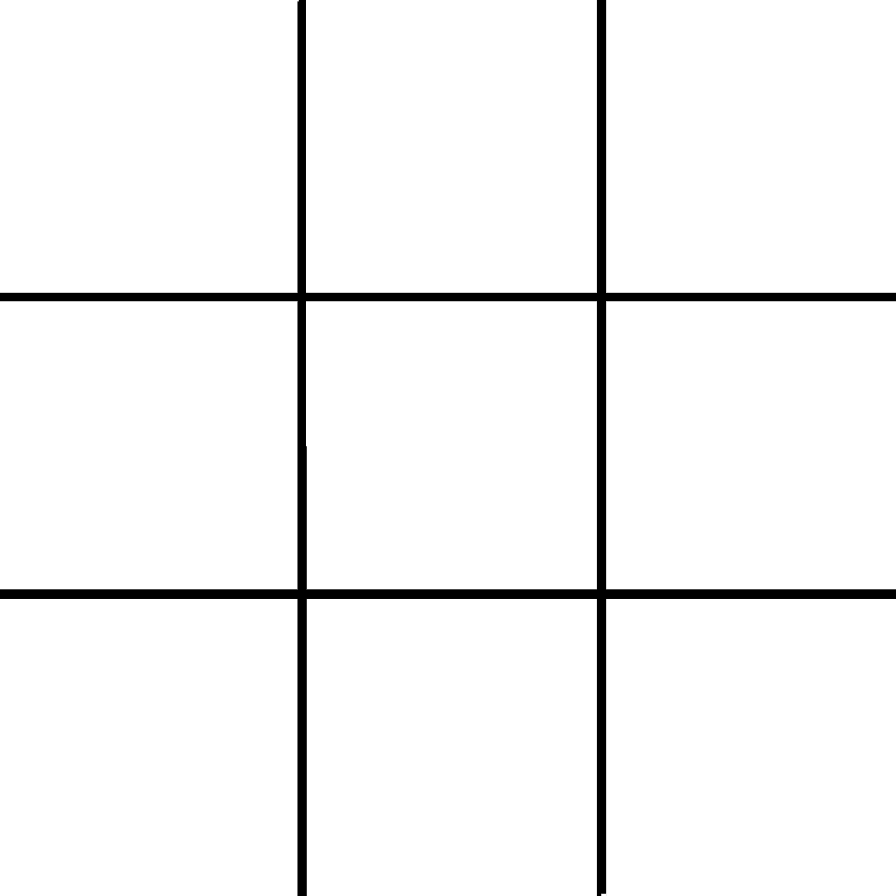
A Shadertoy shader for this pattern:

```glsl
// Three by three grid of white cells divided by slightly uneven black ruled lines.

// Antialiased coverage of a signed distance, with the pixel size in canvas units
float coverage(float dist, float pixel) {
    return clamp(0.5 - dist / pixel, 0.0, 1.0);
}

// Signed distance to an axis-aligned bar
float bar(vec2 p, vec2 center, vec2 halfSize) {
    vec2 d = abs(p - center) - halfSize;
    return max(d.x, d.y);
}

void mainImage(out vec4 fragColor, in vec2 fragCoord) {
    vec2 uv = fragCoord / iResolution.xy;
    float pixel = 1.0 / min(iResolution.x, iResolution.y);
    float ink = 0.0;

    for (int i = 0; i < 2; i++) {
        float k = float(i);

        // Horizontal rules: the lower one is a little heavier
        float across = abs(uv.y - (0.3369 + 0.3316 * k)) - (0.0054 - 0.0007 * k);

        // Vertical rules: the left one widens to the right below mid-height
        float widening = (1.0 - k) * coverage(uv.y - 0.502, pixel);
        float leftEdge = 0.332 + 0.3342 * k;
        float rightEdge = 0.3415 + 0.335 * k + 0.0009 * widening;
        float down = max(leftEdge - uv.x, uv.x - rightEdge);

        ink = max(ink, coverage(min(across, down), pixel));
    }

    // Small nicks where the vertical rules meet the canvas border
    float nick = min(bar(uv, vec2(0.332, 1.0), vec2(0.0015)),
                     bar(uv, vec2(0.674, 0.0), vec2(0.003, 0.0025)));
    ink *= 1.0 - coverage(nick, pixel);

    fragColor = vec4(mix(vec3(1.0), vec3(0.0), ink), 1.0);
}
```
